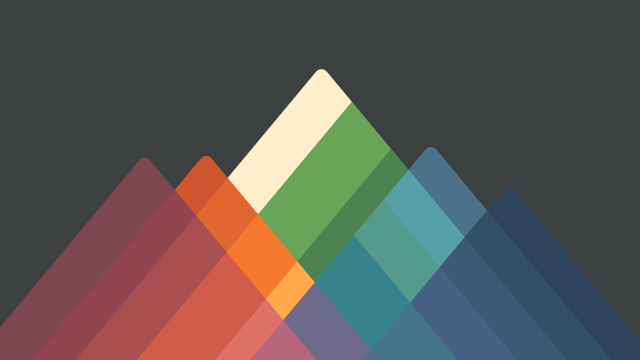
Give the GLSL for this background, as a Shadertoy shader.

```glsl
// Flat, translucent mountain peaks that overlap on a charcoal sky.
// All edges share two slopes, so each pixel is placed on a slanted grid:
// q.x grows across left slopes, q.y across right slopes.

#define SLOPE 1.2
#define TIP_RADIUS 0.024
// Peaks: grid position of the left and the right slope
#define MAROON_PEAK vec2(-0.131, -0.843)
#define ORANGE_PEAK vec2(0.036, -0.668)
#define CREAM_PEAK vec2(0.155, -0.147)
#define BLUE_PEAK vec2(0.639, -0.023)
#define NAVY_PEAK vec2(0.951, 0.0995)
// Stripes inside the cream peak (left slopes) and the blue peak (right slopes)
#define GREEN_START 0.324
#define SHADE_START 0.542
#define SAGE_START -0.286
#define TEAL_START -0.450

// Coverage of a signed distance, positive inside, over one pixel
float cover(float dist) {
    return clamp(dist * iResolution.y + 0.5, 0.0, 1.0);
}

// Perpendicular distance for a step along one grid axis
float gridDistance(float offset) {
    return offset * SLOPE / sqrt(1.0 + SLOPE * SLOPE);
}

// Wedge below a peak, with a rounded tip
float mountain(vec2 q, vec2 peak, float radius) {
    vec2 inside = vec2(gridDistance(q.x - peak.x), gridDistance(peak.y - q.y));
    return cover(radius - length(max(radius - inside, 0.0)));
}

// Change the colour to the right of a left slope
vec3 stripe(vec3 base, vec3 tint, vec2 q, float start) {
    return mix(base, tint, cover(gridDistance(q.x - start)));
}

void mainImage(out vec4 fragColor, in vec2 fragCoord) {
    vec2 p = vec2(fragCoord.x - 0.5 * iResolution.x, fragCoord.y) / iResolution.y;
    float fall = (1.0 - p.y) / SLOPE;
    vec2 q = vec2(p.x + fall, p.x - fall);

    // Sky and navy peak
    vec3 color = vec3(0.239, 0.251, 0.251);
    color = mix(color, vec3(0.175, 0.258, 0.357), mountain(q, NAVY_PEAK, TIP_RADIUS));

    // Blue peak
    vec3 layer = vec3(0.293, 0.443, 0.545);
    layer = stripe(layer, vec3(0.192, 0.318, 0.392), q, NAVY_PEAK.x);
    color = mix(color, layer, mountain(q, BLUE_PEAK, TIP_RADIUS));

    // Cream peak with its green stripes
    layer = vec3(1.0, 0.933, 0.796);
    layer = stripe(layer, vec3(0.408, 0.647, 0.349), q, GREEN_START);
    layer = stripe(layer, vec3(0.298, 0.514, 0.318), q, SHADE_START);
    layer = stripe(layer, vec3(0.329, 0.627, 0.651), q, BLUE_PEAK.x);
    layer = stripe(layer, vec3(0.224, 0.357, 0.455), q, NAVY_PEAK.x);
    color = mix(color, layer, mountain(q, CREAM_PEAK, TIP_RADIUS));

    // Sage and teal stripes, sharp cornered, within the blue peak
    layer = vec3(0.333, 0.608, 0.549);
    layer = stripe(layer, vec3(0.275, 0.380, 0.518), q, NAVY_PEAK.x);
    color = mix(color, layer, mountain(q, vec2(BLUE_PEAK.x, SAGE_START), 0.003));
    layer = vec3(0.208, 0.518, 0.545);
    layer = stripe(layer, vec3(0.275, 0.455, 0.533), q, NAVY_PEAK.x);
    color = mix(color, layer, mountain(q, vec2(BLUE_PEAK.x, TEAL_START), 0.003));

    // Orange peak, tinted by those behind it
    layer = vec3(0.812, 0.333, 0.184);
    layer = stripe(layer, vec3(0.878, 0.404, 0.184), q, CREAM_PEAK.x);
    layer = stripe(layer, vec3(0.961, 0.478, 0.188), q, GREEN_START);
    layer = stripe(layer, vec3(1.0, 0.663, 0.290), q, SHADE_START);
    layer = stripe(layer, vec3(0.431, 0.416, 0.537), q, BLUE_PEAK.x);
    layer = stripe(layer, vec3(0.345, 0.420, 0.553), q, NAVY_PEAK.x);
    color = mix(color, layer, mountain(q, ORANGE_PEAK, TIP_RADIUS));

    // Maroon peak in front
    layer = vec3(0.490, 0.275, 0.314);
    layer = stripe(layer, vec3(0.573, 0.271, 0.314), q, ORANGE_PEAK.x);
    layer = stripe(layer, vec3(0.663, 0.310, 0.314), q, CREAM_PEAK.x);
    layer = stripe(layer, vec3(0.820, 0.361, 0.298), q, GREEN_START);
    layer = stripe(layer, vec3(0.875, 0.447, 0.400), q, SHADE_START);
    layer = stripe(layer, vec3(0.714, 0.404, 0.490), q, BLUE_PEAK.x);
    color = mix(color, layer, mountain(q, MAROON_PEAK, TIP_RADIUS));

    fragColor = vec4(color, 1.0);
}
```
